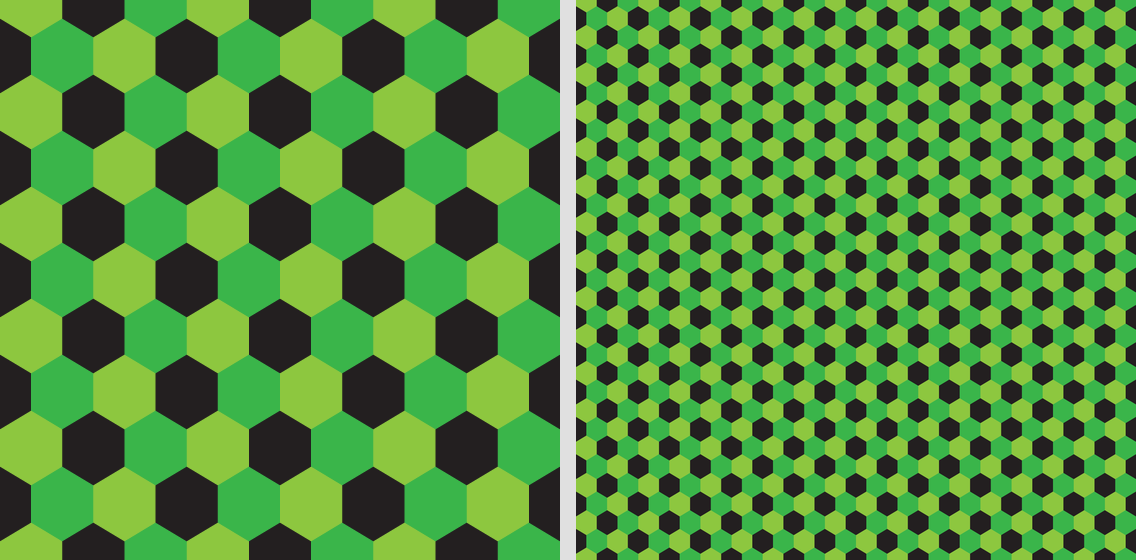
Left, the tile; right, the same tile 3 across and 3 down.
This pattern is drawn by a WebGL 2 fragment shader. Its source:

```glsl
#version 300 es
precision highp float;

uniform vec2 u_resolution;
out vec4 fragColor;

const vec3 LIME  = vec3(0.553, 0.780, 0.247);
const vec3 GREEN = vec3(0.227, 0.710, 0.290);
const vec3 BLACK = vec3(0.137, 0.122, 0.125);

// Squared distance with row spacing scaled for near-regular hexagons
float hexDistance(vec2 offset) {
    offset.y *= 0.866;
    return dot(offset, offset);
}

// Colour of the hexagon containing p, in units of columns and rows
vec3 hexColor(vec2 p) {
    // Nearest centre among the even rows and among the shifted odd rows
    vec2 evenCenter = vec2(floor(p.x) + 0.5, 2.0 * floor(p.y * 0.5 + 0.5));
    vec2 oddCenter = vec2(floor(p.x + 0.5), 2.0 * floor(p.y * 0.5) + 1.0);
    bool isEven = hexDistance(p - evenCenter) < hexDistance(p - oddCenter);

    // Three colours cycle along each row
    float column = isEven ? floor(evenCenter.x) : oddCenter.x + 1.0;
    float colorIndex = mod(column, 3.0);
    return colorIndex < 0.5 ? LIME : colorIndex < 1.5 ? BLACK : GREEN;
}

void main() {
    // Average a 4 by 4 grid of samples to smooth the edges
    const int SAMPLES = 4;
    vec3 color = vec3(0.0);
    for (int y = 0; y < SAMPLES; y++) {
        for (int x = 0; x < SAMPLES; x++) {
            vec2 jitter = (vec2(x, y) + 0.5) / float(SAMPLES) - 0.5;
            vec2 uv = (gl_FragCoord.xy + jitter) / u_resolution;
            color += hexColor(uv * vec2(9.0, 10.0));
        }
    }
    fragColor = vec4(color / float(SAMPLES * SAMPLES), 1.0);
}
```
